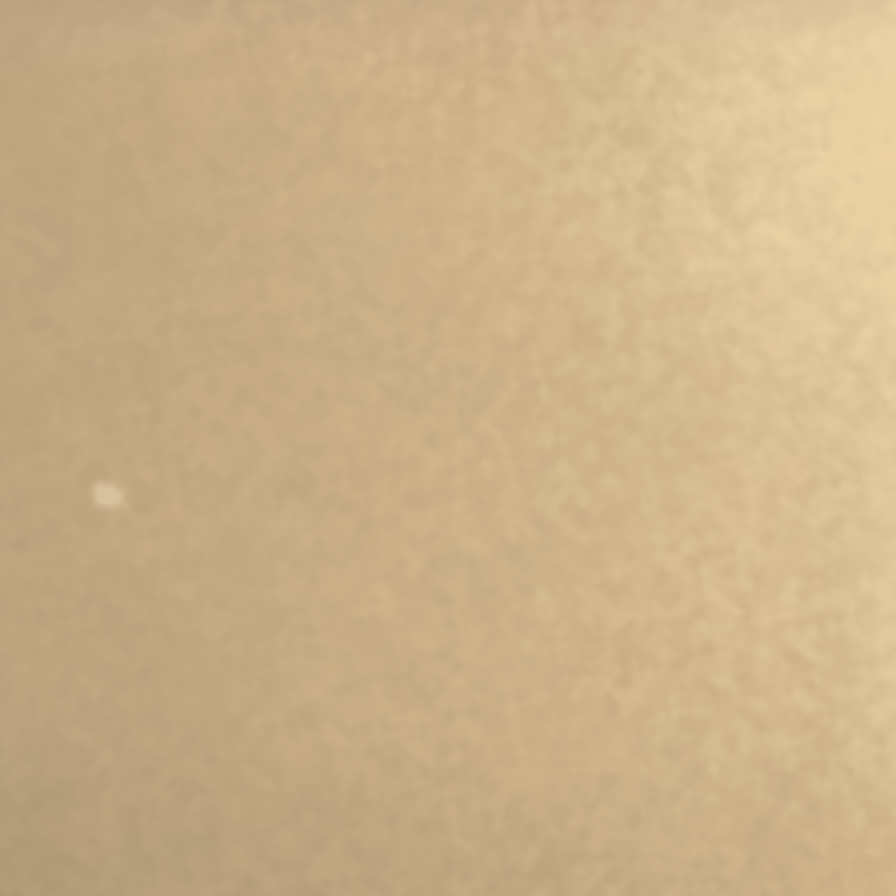
Reproduce this texture procedurally as a Shadertoy shader.

```glsl
#define DARK vec3(0.735, 0.637, 0.493)
#define MID vec3(0.805, 0.695, 0.535)
#define LIGHT vec3(0.885, 0.785, 0.612)
#define FLECK vec3(0.855, 0.765, 0.625)
#define FLECK_POS vec2(0.122, 0.447)
#define GRAIN_SCALE 60.0
#define GRAIN_STRENGTH 0.52
#define MOTTLE_STRENGTH 0.24

float hash(vec2 p) {
    vec3 q = fract(vec3(p.xyx) * 0.1031);
    q += dot(q, q.yzx + 33.33);
    return fract((q.x + q.y) * q.z);
}

float noise(vec2 p) {
    vec2 cell = floor(p), f = fract(p);
    f = f * f * f * (f * (f * 6.0 - 15.0) + 10.0);
    float low = mix(hash(cell), hash(cell + vec2(1, 0)), f.x);
    float high = mix(hash(cell + vec2(0, 1)), hash(cell + vec2(1, 1)), f.x);
    return mix(low, high, f.y);
}

// Rotated octaves, centred on zero
float fbm(vec2 p) {
    float sum = 0.0, amp = 0.5;
    for (int i = 0; i < 4; i++) {
        sum += amp * (noise(p) - 0.5);
        p = mat2(1.2, 1.6, -1.6, 1.2) * p + 17.3;
        amp *= 0.5;
    }
    return sum;
}

// Broad light falling from the upper right
float lighting(vec2 uv) {
    float tone = -1.16 + 1.66 * uv.x + 0.42 * uv.y;
    vec2 glow = (uv - vec2(0.93, 0.82)) / vec2(0.20, 0.20);
    tone += 0.50 * exp(-dot(glow, glow));
    tone += 0.18 * smoothstep(0.92, 1.0, uv.x);
    tone -= 0.46 * (1.0 - smoothstep(0.0, 0.25, uv.y));
    tone -= 0.35 * smoothstep(0.95, 1.02, uv.y);
    return tone;
}

// Fine pebbled grain, stronger in some patches than others
float grain(vec2 uv) {
    vec2 warp = vec2(noise(uv * 30.0), noise(uv * 30.0 + 40.0)) * 0.007;
    vec2 p = mat2(0.8, 0.6, -0.6, 0.8) * (uv + warp) * GRAIN_SCALE;
    float pebbles = noise(p) + 0.6 * noise(p.yx * 1.7 + 9.0) - 0.8;
    float patches = smoothstep(-0.22, 0.22, fbm(uv * 4.0 + 5.0));
    float middle = smoothstep(0.0, 0.35, uv.x);
    return pebbles * mix(0.65, 1.0, patches) * mix(0.65, 1.0, middle);
}

void mainImage(out vec4 fragColor, in vec2 fragCoord) {
    vec2 uv = fragCoord / iResolution.xy;

    float tone = lighting(uv);
    tone += MOTTLE_STRENGTH * (fbm(uv * 5.0) + fbm(uv * 18.0 + 3.0));
    tone += GRAIN_STRENGTH * grain(uv);

    // Tone ramp, -1 dark to +1 light, with gentle overshoot
    vec3 color = tone < 0.0
        ? mix(MID, DARK, min(-tone, 1.8))
        : mix(MID, LIGHT, min(tone, 1.4));

    // Warm and cool drift in hue
    color += vec3(0.5, -0.2, -0.6) * 0.016 * fbm(uv * 7.0 + 21.0);
    color.b += 0.012 * smoothstep(0.9, 1.0, uv.y);

    // Pale soft-edged fleck
    vec2 d = (uv - FLECK_POS) * vec2(0.9, 1.1);
    float edge = length(d) + 0.010 * (noise(uv * 90.0) - 0.5);
    color = mix(color, FLECK, 0.9 * (1.0 - smoothstep(0.008, 0.026, edge)));

    fragColor = vec4(color, 1.0);
}
```
